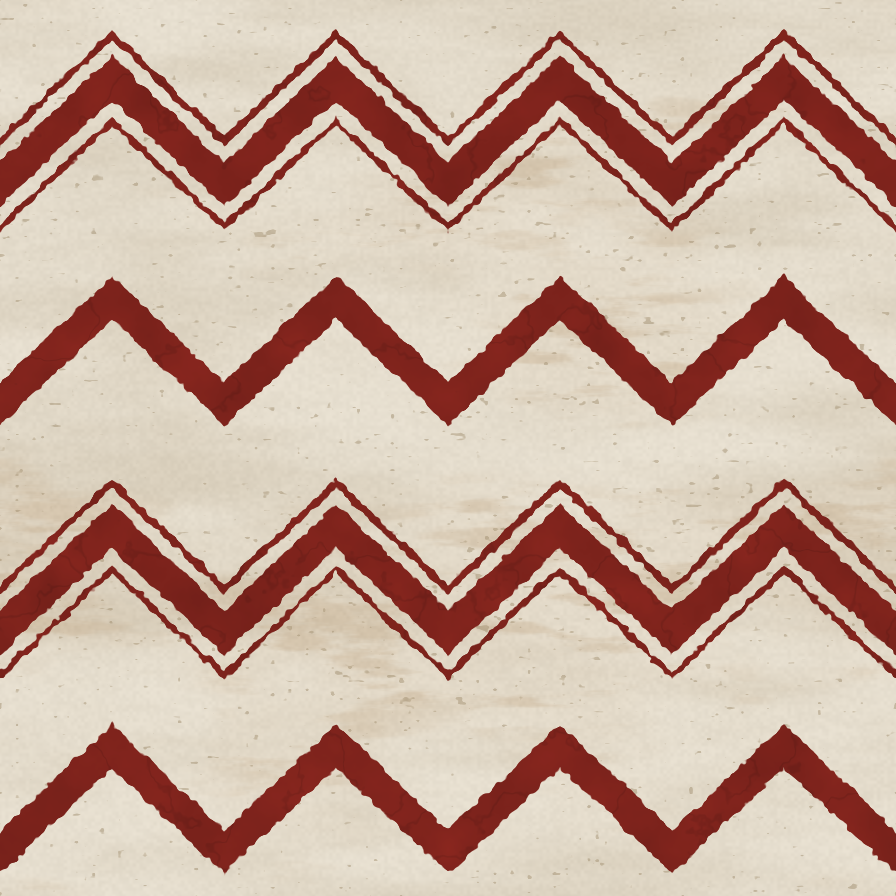
Write a Shadertoy shader that draws this pattern.

```glsl
// Rough-edged red chevron bands, alternating framed and plain, on pale veined stone.
// Each band is a distance to a shared zigzag; wrapping value noise frays the edges
// and builds the stone from stretched layers, so the tile is seamless.

const float ZIGZAGS = 4.0;        // chevrons across
const float ROW_HEIGHT = 0.5;     // one framed band and one plain band
const float AMPLITUDE = 0.1185;   // peak to valley
const vec3 STONE_LIGHT = vec3(0.905, 0.875, 0.815);
const vec3 STONE_DARK = vec3(0.850, 0.810, 0.735);
const vec3 STONE_TAN = vec3(0.780, 0.690, 0.570);
const vec3 PIT_COLOR = vec3(0.640, 0.570, 0.450);
const vec3 PAINT = vec3(0.495, 0.138, 0.110);

float hash(vec2 cell, float seed) {
    return fract(sin(dot(cell, vec2(127.1, 311.7)) + seed * 74.7) * 43758.5);
}

// Value noise over the unit tile; whole-number frequencies wrap.
float noise(vec2 uv, vec2 freq, float seed) {
    vec2 p = uv * freq;
    vec2 i = floor(p);
    vec2 f = p - i;
    f = f * f * (3.0 - 2.0 * f);
    vec2 a = mod(i, freq);
    vec2 b = mod(i + 1.0, freq);
    return mix(mix(hash(a, seed), hash(vec2(b.x, a.y), seed), f.x),
               mix(hash(vec2(a.x, b.y), seed), hash(b, seed), f.x), f.y);
}

float fbm(vec2 uv, vec2 freq, float seed) {
    float sum = 0.0;
    float gain = 0.5;
    for (int i = 0; i < 5; i++) {
        sum += gain * noise(uv, freq, seed + float(i));
        freq *= 2.0;
        gain *= 0.5;
    }
    return sum / 0.96875;
}

// Height below the zigzag that peaks in the middle of each repeat.
float zigzagDepth(vec2 uv) {
    float fall = abs(fract(uv.x * ZIGZAGS) - 0.5) * 2.0;
    return 1.0 - uv.y - AMPLITUDE * fall;
}

// Signed distance to a band, repeated down the tile; negative inside.
float band(float depth, float center, float halfHeight) {
    float offset = (fract((depth - center) / ROW_HEIGHT + 0.5) - 0.5) * ROW_HEIGHT;
    float slope = AMPLITUDE * 2.0 * ZIGZAGS;
    return (abs(offset) - halfHeight) / sqrt(1.0 + slope * slope);
}

float chevrons(vec2 uv) {
    // Fraying: a shift of the line and a change of its thickness
    float shift = (noise(uv, vec2(110.0), 3.0) - 0.5) * 0.0044
                + (noise(uv, vec2(230.0), 5.0) - 0.5) * 0.0030;
    float swell = (noise(uv, vec2(150.0), 8.0) - 0.5) * 0.0034;
    float depth = zigzagDepth(uv) + shift;

    float d = band(depth, 0.0872, 0.0245);          // framed band
    d = min(d, band(depth, 0.0391, 0.0053));        // upper frame line
    d = min(d, band(depth, 0.1354, 0.0044));        // lower frame line
    d = min(d, band(depth, 0.3325, 0.0242));        // plain band
    return d + swell;
}

vec3 stone(vec2 uv) {
    // Broad clouds and horizontal veins
    float clouds = fbm(uv, vec2(3.0, 5.0), 11.0);
    float veins = fbm(uv, vec2(5.0, 26.0), 21.0);
    vec3 color = mix(STONE_LIGHT, STONE_DARK,
                     smoothstep(0.34, 0.78, 0.5 * clouds + 0.5 * veins));

    // Tan stains gathered in a few streaks
    float stain = smoothstep(0.50, 0.72, fbm(uv, vec2(3.0, 8.0), 31.0));
    float streak = smoothstep(0.48, 0.72, fbm(uv, vec2(12.0, 60.0), 41.0));
    color = mix(color, STONE_TAN, 0.12 * stain + 0.38 * stain * streak);

    // Small flat pits, denser in the stains
    float pit = noise(uv, vec2(105.0, 200.0), 51.0) * 0.65
              + noise(uv, vec2(210.0, 330.0), 53.0) * 0.35;
    float density = noise(uv, vec2(7.0, 19.0), 57.0) * 0.07 + stain * 0.05;
    color = mix(color, PIT_COLOR, 0.5 * smoothstep(0.84, 0.94, pit + density));

    // Fine grain
    return color + (noise(uv, vec2(260.0), 61.0) - 0.5) * 0.030;
}

vec3 paint(vec2 uv) {
    float mottle = fbm(uv, vec2(18.0), 71.0) - 0.5;
    float crack = 1.0 - smoothstep(0.0, 0.025, abs(fbm(uv, vec2(14.0), 81.0) - 0.5));
    return PAINT * (1.0 + 0.22 * mottle - 0.09 * crack);
}

void mainImage(out vec4 fragColor, in vec2 fragCoord) {
    vec2 uv = fragCoord / iResolution.xy;
    float pixel = 1.0 / iResolution.y;
    float coverage = 1.0 - smoothstep(-0.7 * pixel, 0.7 * pixel, chevrons(uv));
    fragColor = vec4(mix(stone(uv), paint(uv), coverage), 1.0);
}
```
